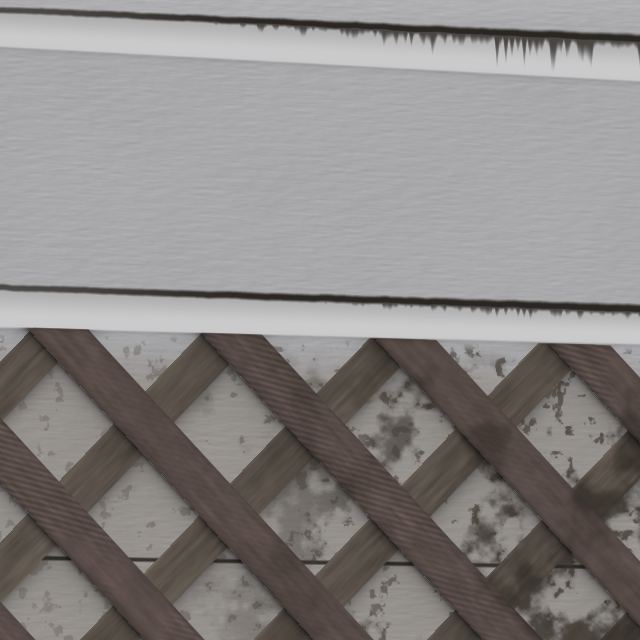
Write a WebGL 2 fragment shader that draws this texture.

```glsl
#version 300 es
precision highp float;
// Painted lap siding with mildewed seams behind a weathered diagonal lattice.
// Seams are sloping lines; both slat layers are repeated skewed stripes cut by
// a top line, with value noise for grain, grime and stains.
#define SLAT_PERIOD 0.2643
#define SLAT_WIDTH 0.094
#define SLAT_LEAN 0.92
#define BACK_PERIOD 0.2708
#define BACK_WIDTH 0.0915
#define BACK_LEAN 0.96
#define GRIME 0.85
#define PAINT vec3(0.66, 0.66, 0.67)
#define BEVEL vec3(0.77, 0.77, 0.775)
#define SOOT vec3(0.15, 0.135, 0.115)
#define FRONT_WOOD vec3(0.335, 0.288, 0.272)
#define BACK_WOOD vec3(0.335, 0.305, 0.275)

uniform vec2 u_resolution;
out vec4 fragColor;

float hash(vec2 p) {
    p = fract(p * vec2(0.1031, 0.1137));
    p += dot(p, p.yx + 33.33);
    return fract((p.x + p.y) * p.x * 7.31 + p.y * 3.7);
}

float noise(vec2 p) {
    vec2 i = floor(p), f = fract(p);
    f = f * f * (3.0 - 2.0 * f);
    return mix(mix(hash(i), hash(i + vec2(1, 0)), f.x),
               mix(hash(i + vec2(0, 1)), hash(i + vec2(1, 1)), f.x), f.y);
}

float fbm(vec2 p) {
    float sum = 0.0, amp = 0.5;
    for (int i = 0; i < 4; i++) {
        sum += amp * noise(p);
        p = p * 2.03 + 17.1;
        amp *= 0.5;
    }
    return sum / 0.9375;
}

// Soft step that stays at least a pixel wide
float edge(float d) {
    float w = max(0.0018, 1.0 / u_resolution.y);
    return smoothstep(-w, w, d);
}

// Bright bevel, dark gap and vertical drips of one overlapping board
vec3 lap(vec3 col, vec2 p, float seam, float bevelEnd, float dripLength) {
    float d = p.y - seam;
    float span = clamp(d / (bevelEnd - seam), 0.0, 1.0);
    float band = edge(d) * edge(bevelEnd - p.y);
    col = mix(col, BEVEL * mix(0.88, 1.03, smoothstep(0.0, 0.75, span)), band);
    col *= 1.0 - 0.07 * exp(-abs(p.y - bevelEnd - 0.003) / 0.003);

    float streak = noise(vec2(p.x * 95.0, seam * 3.0)) * noise(vec2(p.x * 210.0, 4.0));
    float reach = 0.003 + dripLength * smoothstep(0.2, 0.9, p.x) * (0.15 + 1.5 * streak);
    float drip = edge(d) * (1.0 - smoothstep(reach * 0.4, reach * 1.5, d));
    float rough = 0.003 * (fbm(p * vec2(45, 20)) - 0.5);
    float halfWidth = mix(0.0045, 0.0065, p.x);
    float gap = 1.0 - smoothstep(halfWidth * 0.4, halfWidth * 1.6, abs(d + rough));
    gap *= mix(0.72, 0.97, smoothstep(0.0, 0.45, p.x));
    return mix(col, SOOT, max(gap, drip * 0.75));
}

vec3 siding(vec2 p) {
    // Brushed paint with short raised horizontal fibres
    vec2 g = p * vec2(38, 210) + vec2(0, p.x * -8.0);
    float relief = fbm(g) - fbm(g + vec2(0.2, 0.6));
    vec3 col = PAINT * (1.0 + 0.09 * relief + 0.03 * (fbm(p * 7.0) - 0.5));
    col *= 1.0 + 0.04 * (1.0 - smoothstep(0.0, 0.06, p.y));
    col = lap(col, p, 0.015 + 0.046 * p.x, 0.073 + 0.054 * p.x, 0.032);
    return lap(col, p, 0.449 + 0.034 * p.x, 0.512 + 0.026 * p.x, 0.012);
}

void main() {
    vec2 p = gl_FragCoord.xy / u_resolution;
    p.y = 1.0 - p.y; // measure downward from the top
    float below = p.y - (0.511 + 0.030 * p.x);
    float lattice = edge(below);

    // Stripe coordinates of the two slat layers
    float s = p.x - SLAT_LEAN * (p.y - 0.521) - 0.0495;
    float t = p.x + BACK_LEAN * p.y - 0.8138;
    float u = mod(s, SLAT_PERIOD), v = mod(t, BACK_PERIOD);
    float slatId = floor(s / SLAT_PERIOD), backId = floor(t / BACK_PERIOD);
    float front = edge(u) * edge(SLAT_WIDTH - u) * lattice;
    float back = edge(v) * edge(BACK_WIDTH - v) * lattice;
    float along = p.x + p.y, across = p.x - p.y;
    float decay = smoothstep(0.1, 0.9, p.x) * GRIME;
    float blotch = fbm(p * 13.0 + 3.0);
    float speck = fbm(p * 55.0);

    // Wall seen through the openings: warmer, shaded and stained
    vec3 col = siding(p);
    float shade = smoothstep(0.0, 0.09, below);
    col *= mix(vec3(1), vec3(0.89, 0.865, 0.83), shade);
    float seam = p.y - (0.871 + 0.016 * p.x);
    col = mix(col, SOOT, 0.85 * (1.0 - smoothstep(0.001, 0.005, abs(seam))));
    float underBack = exp(-max(v - BACK_WIDTH, 0.0) / 0.016);
    col *= 1.0 - 0.30 * lattice * underBack;
    float stain = smoothstep(0.52, 0.72, blotch * 0.65 + speck * 0.35 + 0.07 * decay);
    col = mix(col, SOOT * 1.3, stain * decay * shade * 0.9);
    float flecks = smoothstep(0.64, 0.74, speck) * smoothstep(0.0, 0.02, below);
    col = mix(col, SOOT * 1.8, flecks * (0.25 + 0.5 * decay));

    // Back slats: dull, greenish and mildewed
    float backGrain = fbm(vec2(v * 110.0 + backId * 9.0, across * 12.0));
    vec3 backCol = BACK_WOOD * (0.72 + 0.38 * backGrain + 0.3 * blotch);
    backCol = mix(backCol, SOOT, 0.75 * decay * smoothstep(0.42, 0.7, blotch));
    backCol *= 1.0 + 0.22 * exp(-v / 0.004);
    col = mix(col, backCol, back);

    // Contact shadow beside the lower-left edge of each front slat
    float beside = SLAT_PERIOD - u;
    col *= 1.0 - lattice * (0.42 * exp(-beside / 0.007) + 0.16 * exp(-beside / 0.03));

    // Front slats: brown, with long grain and saw ridges on some boards
    float grain = fbm(vec2(u * 95.0 + slatId * 13.0, along * 9.0));
    vec3 frontCol = FRONT_WOOD * (0.80 + 0.28 * grain + 0.16 * speck);
    float sawn = mix(0.02, 0.10, step(0.5, mod(slatId, 2.0))) * smoothstep(0.3, 0.6, fbm(p * 9.0));
    frontCol *= 1.0 + sawn * sin((p.y - 0.28 * p.x) * 690.0 + 2.0 * blotch);
    frontCol = mix(frontCol, SOOT, 0.55 * decay * smoothstep(0.5, 0.75, blotch));
    frontCol *= 1.0 - 0.30 * exp(-u / 0.006) - 0.14 * exp(-max(SLAT_WIDTH - u, 0.0) / 0.004);
    frontCol *= 1.0 - 0.2 * exp(-max(below, 0.0) / 0.004);
    col = mix(col, frontCol, front);

    fragColor = vec4(clamp(col, 0.0, 1.0), 1.0);
}
```
